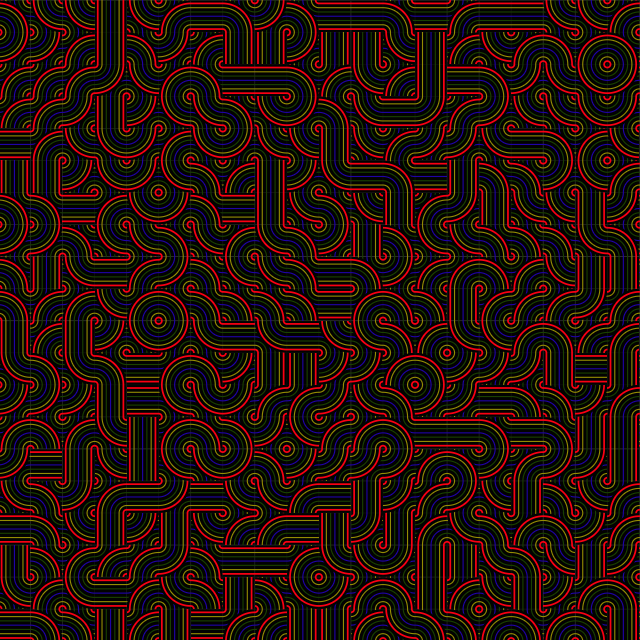
Give the GLSL for this pattern, as a Shadertoy shader.

```glsl
// Twenty by twenty Truchet tiles, each carrying a band of seven coloured lines.
// A tile holds two corner arcs, one laid over the other, or a straight band;
// all bands meet the tile edges at the same places, so the lines run on.

const float SPACING = 0.1333;

float hash(vec2 p) {
    return fract(sin(dot(p, vec2(127.1, 311.7))) * 43758.5453);
}

// Coverage of a line of the given half width, px being one pixel
float lineMask(float dist, float halfWidth, float px) {
    return clamp((halfWidth - dist) / px + 0.5, 0.0, 1.0);
}

// Seven lines across a band: t runs from 0 to 1, blue in the middle, red outside
vec4 bandLines(float t, float px) {
    float s = abs(t - 0.5) / SPACING;
    float i = min(floor(s + 0.5), 3.0);
    vec3 color = i < 0.5 ? vec3(0.12, 0.01, 0.65)
               : i < 1.5 ? vec3(0.10, 0.25, 0.00)
               : i < 2.5 ? vec3(0.58, 0.55, 0.01)
                         : vec3(0.98, 0.00, 0.07);
    float halfWidth = i > 2.5 ? 0.027 : 0.0175;
    return vec4(color, lineMask(abs(s - i) * SPACING, halfWidth, px));
}

// Faint tile border, brighter along some rows and columns than others
float gridLine(float x, float seed, float px) {
    float k = floor(x + 0.5);
    float glow = mix(0.04, 0.22, pow(hash(vec2(k, seed)), 2.0));
    return glow * lineMask(abs(x - k), 0.012, px);
}

void mainImage(out vec4 fragColor, in vec2 fragCoord) {
    float px = 19.97 / iResolution.y;
    vec2 uv = fragCoord * px + vec2(0.05, 0.037);
    vec2 cell = floor(uv);
    vec2 p = uv - cell;

    // Random mirroring picks the corner on top
    bool flipX = hash(cell + 17.3) < 0.5;
    bool flipY = hash(cell + 41.9) < 0.5;

    vec3 color = vec3(0.006, 0.006, 0.003);
    color += max(gridLine(uv.x, 3.0, px), gridLine(uv.y, 8.0, px));

    if (hash(cell) < 0.24) {
        // Straight band, upright or level
        vec4 straight = bandLines(flipX ? p.x : p.y, px);
        color = mix(color, straight.rgb, straight.a);
    } else {
        // Lower arc shows only outside the upper one
        if (flipX) p.x = 1.0 - p.x;
        if (flipY) p.y = 1.0 - p.y;
        float upperRadius = length(p);
        vec4 lower = bandLines(length(1.0 - p), px);
        vec4 upper = bandLines(upperRadius, px);
        float shown = clamp((upperRadius - 1.0) / px + 0.5, 0.0, 1.0);
        color = mix(color, lower.rgb, lower.a * shown);
        color = mix(color, upper.rgb, upper.a);
    }

    fragColor = vec4(color, 1.0);
}
```
